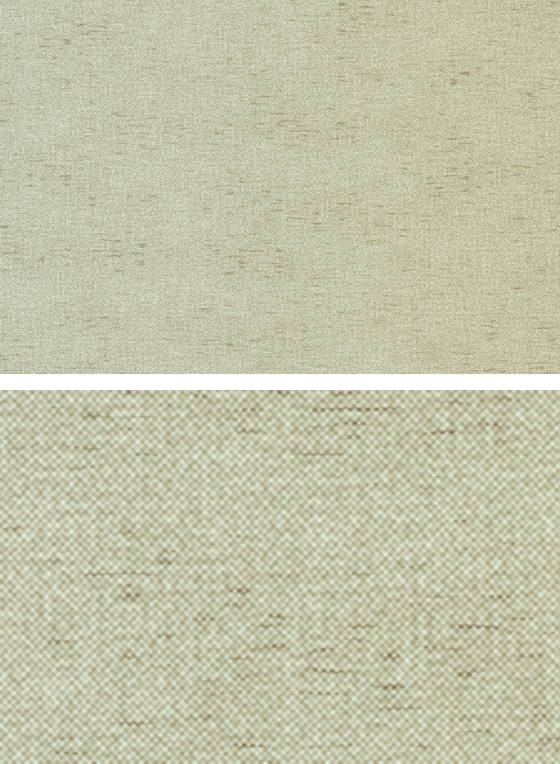
Top, the full canvas; bottom, a detail of the centre.
A Shadertoy shader for this texture:

```glsl
// Colours
const vec3 SHADOW_OLIVE = vec3(0.66, 0.64, 0.51);
const vec3 LIGHT_LINEN  = vec3(0.83, 0.85, 0.76);
const vec3 FLECK_BROWN  = vec3(0.45, 0.37, 0.24);
const vec3 WARM_SHIFT   = vec3(0.008, -0.002, -0.018);

// Frequencies, in cycles per canvas height
const vec2 WEAVE_FREQ  = vec2(127.0, 121.0);
const vec2 WEFT_FREQ   = vec2(13.0, 140.0);
const vec2 WARP_FREQ   = vec2(140.0, 9.0);
const vec2 GRAIN_FREQ  = vec2(150.0, 180.0);
const vec2 FLECK_FREQ  = vec2(30.0, 150.0);
const vec2 PATCH_FREQ  = vec2(4.0, 9.0);
const vec2 WOBBLE_FREQ = vec2(22.0, 34.0);

// Strengths
const float TONE_MEAN    = 0.63;
const float WEAVE_AMP    = 0.43;
const float WEFT_AMP     = 0.24;
const float WARP_AMP     = 0.16;
const float GRAIN_AMP    = 0.68;
const float PATCH_AMP    = 0.1;
const float WOBBLE_AMP   = 1.8;
const float FLECK_AMOUNT = 0.8;
const float FLECK_START  = 0.26;
const float FLECK_FULL   = 0.72;
const int   SUBSAMPLES   = 2;

const float TAU = 6.28319;

float hash(vec2 p) {
    vec3 q = fract(vec3(p.xyx) * 0.1031);
    q += dot(q, q.yzx + 33.33);
    return fract((q.x + q.y) * q.z);
}

float cornerSlope(vec2 cell, vec2 offset) {
    float angle = TAU * hash(cell);
    return dot(vec2(cos(angle), sin(angle)), offset);
}

float gradientNoise(vec2 p) {
    vec2 cell = floor(p);
    vec2 f = fract(p);
    vec2 u = f * f * f * (f * (f * 6.0 - 15.0) + 10.0);
    vec2 e = vec2(1.0, 0.0);
    float low  = mix(cornerSlope(cell, f), cornerSlope(cell + e.xy, f - e.xy), u.x);
    float high = mix(cornerSlope(cell + e.yx, f - e.yx),
                     cornerSlope(cell + e.xx, f - e.xx), u.x);
    return mix(low, high, u.y);
}

// Staggered crossings of a plain weave, +1 on raised threads, -1 in gaps
float plainWeave(vec2 p) {
    vec2 wobble = vec2(gradientNoise(p * WOBBLE_FREQ + 17.3),
                       gradientNoise(p * WOBBLE_FREQ + 61.7));
    vec2 phase = TAU * p * WEAVE_FREQ + WOBBLE_AMP * wobble;
    return cos(phase.x) * cos(phase.y);
}

vec3 linen(vec2 p) {
    float weave = plainWeave(p);
    float weft  = gradientNoise(p * WEFT_FREQ + 211.4);
    float warp  = gradientNoise(p * WARP_FREQ + 335.8);
    float grain = gradientNoise(p * GRAIN_FREQ + 409.2);
    float blotch = gradientNoise(p * PATCH_FREQ + 523.6);

    // Thread relief and uneven yarn
    float tone = TONE_MEAN + WEAVE_AMP * weave + WEFT_AMP * weft
               + WARP_AMP * warp + GRAIN_AMP * grain + PATCH_AMP * blotch;
    vec3 colour = mix(SHADOW_OLIVE, LIGHT_LINEN, clamp(tone, -0.4, 1.4));

    // Short brown fibres, gathered in patches and showing in the gaps
    float fibre = gradientNoise(p * FLECK_FREQ + 647.1) - 0.3 * weft - 0.3 * blotch;
    float gap = 0.5 - 0.5 * weave;
    float fleck = smoothstep(FLECK_START, FLECK_FULL, fibre) * gap;
    colour = mix(colour, FLECK_BROWN, FLECK_AMOUNT * fleck);

    // Cooler on the left, warmer and slightly darker on the right
    float across = p.x / 1.5 - 0.5;
    return colour + WARM_SHIFT * across * 2.0 - 0.012 * across;
}

void mainImage(out vec4 fragColor, in vec2 fragCoord) {
    vec3 sum = vec3(0.0);
    for (int j = 0; j < SUBSAMPLES; j++) {
        for (int i = 0; i < SUBSAMPLES; i++) {
            vec2 jitter = (vec2(i, j) + 0.5) / float(SUBSAMPLES) - 0.5;
            sum += linen((fragCoord + jitter) / iResolution.y);
        }
    }
    fragColor = vec4(sum / float(SUBSAMPLES * SUBSAMPLES), 1.0);
}
```
